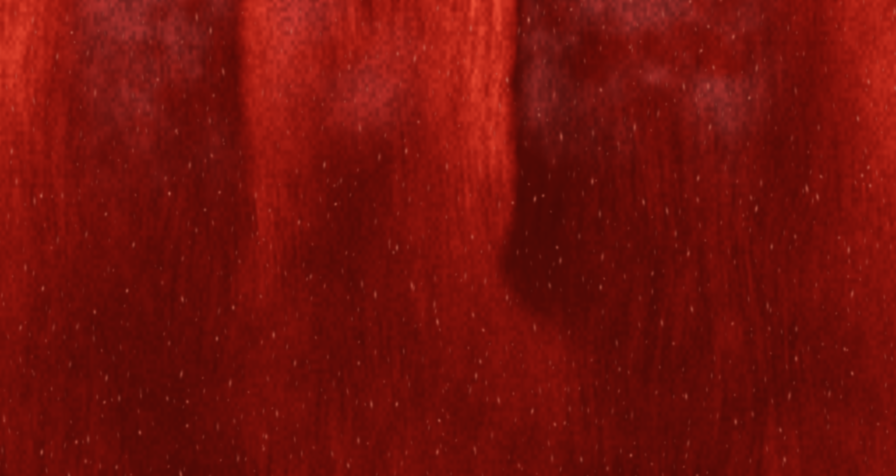
This background is drawn by a Shadertoy shader. Its source:

```glsl
#define BASE_RED 0.405
#define GLOW_GAIN 0.30
#define CLOUD_GAIN 0.17
#define MOTTLE_GAIN 0.20
#define FIBRE_GAIN 0.30
#define GRAIN_GAIN 0.16
#define EDGE_WOBBLE 0.04
#define HAZE_COLOR vec3(0.56, 0.165, 0.155)
#define SPECK_COLOR vec3(0.80, 0.42, 0.34)
#define SPECK_SIZE vec2(0.0031, 0.0058)

float hash(vec2 p) {
    p = fract(p * vec2(0.1031, 0.1137));
    p += dot(p, p.yx + 33.33);
    return fract((p.x + p.y) * p.x * 17.3);
}

float noise(vec2 p) {
    vec2 i = floor(p), f = fract(p);
    f = f * f * (3.0 - 2.0 * f);
    return mix(mix(hash(i), hash(i + vec2(1, 0)), f.x),
               mix(hash(i + vec2(0, 1)), hash(i + vec2(1, 1)), f.x), f.y);
}

float fbm(vec2 p) {
    float sum = 0.0, amp = 0.53;
    for (int i = 0; i < 4; i++) {
        sum += amp * noise(p);
        p = mat2(1.6, 1.2, -1.2, 1.6) * p + 17.0;
        amp *= 0.5;
    }
    return sum;
}

// Soft band: rises between a and b, falls between c and d
float band(float x, float a, float b, float c, float d) {
    return smoothstep(a, b, x) * (1.0 - smoothstep(c, d, x));
}

// Jittered cells, each holding at most one upright fleck
float specks(vec2 p, float density, float share, float scale) {
    vec2 cell = floor(p * density);
    float sum = 0.0;
    for (int j = -1; j <= 1; j++)
    for (int i = -1; i <= 1; i++) {
        vec2 id = cell + vec2(i, j) + 50.0;
        float pick = hash(id + 7.7);
        vec2 jitter = vec2(hash(id + 31.3), hash(id + 83.1));
        vec2 d = p - (id - 50.0 + jitter) / density;
        d.x += d.y * (hash(id + 57.9) - 0.5) * 0.3;
        d /= SPECK_SIZE * scale * vec2(1.0, mix(0.55, 1.35, hash(id + 11.9)));
        sum += step(pick, share) * mix(0.2, 1.0, pick / share) * exp(-dot(d, d));
    }
    return sum;
}

// Red level of the broad vertical glows and shadows
float broadTone(float x, float y) {
    float lift = smoothstep(0.0, 1.0, y);
    float low = 1.0 - smoothstep(0.2, 0.42, y);
    float edge = 0.568 + 0.06 * low;
    float blur = 0.011 + 0.06 * low;
    float leftBlur = 0.012 + 0.03 * (1.0 - smoothstep(0.2, 0.75, y));

    float sides = 1.0 - smoothstep(-0.03, 0.13, x) + smoothstep(0.87, 1.02, x);
    float leftRidge = band(x, 0.274 - leftBlur, 0.276 + leftBlur, 0.285, 0.41);
    float rightRidge = band(x, 0.44, 0.555, edge - blur, edge + blur);
    float panel = band(x, 0.274 - leftBlur, 0.276 + leftBlur, edge - blur, edge + blur);
    float glow = 0.95 * sides + 0.75 * leftRidge + rightRidge;

    float shade = 0.05 * band(x, 0.12, 0.2, 0.25, 0.29) * (0.4 + 0.6 * lift);
    shade += 0.085 * band(x, edge - blur, edge + blur, 0.6, 0.74) * (1.0 - low);
    shade += 0.03 * band(x, 0.6, 0.7, 0.8, 0.92) * (1.0 - lift);

    float top = smoothstep(0.55, 1.0, y);
    return BASE_RED + glow * (0.02 + GLOW_GAIN * lift)
         + top * (0.05 + 0.17 * panel * (1.0 - 0.75 * max(leftRidge, rightRidge))) - shade;
}

void mainImage(out vec4 fragColor, in vec2 fragCoord) {
    vec2 uv = fragCoord / iResolution.xy;
    vec2 p = fragCoord / iResolution.y;

    // Wavering columns
    float cloud = fbm(p * vec2(6.0, 3.6) + 3.0);
    float warp = fbm(p * vec2(4.0, 4.5) + 41.0) - 0.5;
    float x = uv.x + EDGE_WOBBLE * warp * mix(1.6, 0.5, uv.y);
    float red = broadTone(x, uv.y);

    // Mottling, broken fibres and fine grain
    float mottle = fbm(p * vec2(24.0, 13.0) + 61.0) - 0.5;
    vec2 strand = p + vec2(0.012 * sin(p.y * 9.0 + p.x * 14.0) + 0.02 * warp, 0.0);
    float fibre = noise(strand * vec2(62.0, 7.0)) + noise(strand * vec2(118.0, 17.0) + 9.0) - 1.0;
    float broken = smoothstep(0.25, 0.75, noise(p * vec2(13.0, 7.0) + 29.0));
    float grain = noise(p * vec2(135.0, 100.0) + 23.0) - 0.5;
    red += CLOUD_GAIN * (cloud - 0.5);
    red *= 1.0 + MOTTLE_GAIN * mottle + FIBRE_GAIN * fibre * mix(0.15, 0.6, broken) + GRAIN_GAIN * grain;
    red = max(red, 0.5 * red + 0.165);

    // Deep red rising to warm scarlet
    float heat = red * red * red * red;
    vec3 color = vec3(red, 0.017 + 0.045 * red + 0.36 * heat, 0.01 + 0.02 * red + 0.26 * heat);

    // Rosy haze in torn patches near the top
    float reach = band(x, 0.05, 0.13, 0.22, 0.28) + 0.65 * band(x, 0.28, 0.33, 0.42, 0.5)
                + 1.2 * band(x, 0.57, 0.6, 0.8, 0.9);
    float haze = reach * smoothstep(0.6, 1.0, uv.y + 0.4 * (cloud - 0.5) + 0.12 * mottle);
    haze *= smoothstep(0.22, 0.68, fbm(p * vec2(8.0, 9.0) + 71.0));
    vec3 mist = HAZE_COLOR * (0.5 + 1.1 * red) * (1.0 + 0.25 * grain + 0.25 * mottle);
    color = mix(color, mist, min(haze, 0.85));

    // Pale flecks, a few clear and many faint
    float fleck = 0.62 * specks(p, 17.0, 0.6, 1.0) + 0.3 * specks(p + 5.3, 30.0, 0.5, 0.8);
    color = mix(color, SPECK_COLOR, min(fleck, 0.75));

    fragColor = vec4(clamp(color, 0.0, 1.0), 1.0);
}
```
